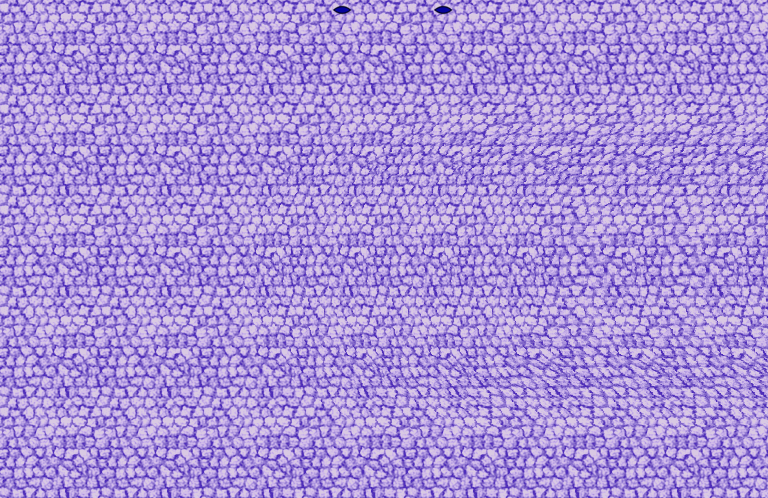
This pattern is drawn by a Shadertoy shader. Its source:

```glsl
const vec2 TILE = vec2(0.2048, 0.2028);      // repeat size, in canvas heights
const vec2 STONES = vec2(9.0, 10.0);         // stones per repeat
const vec2 JITTER = vec2(0.66, 0.50);        // scatter of stone centres
const float JOINT_INNER = -0.02;             // joint ramp, in stone units
const float JOINT_OUTER = 0.25;
const float JOINT_TONE = 0.17;
const float JOINT_FADING = 0.62;
const float STONE_TONE = 0.83;
const float CORNER_ROUNDING = 0.07;
const float RAGGEDNESS = 0.20;
const vec2 DOME_CENTER = vec2(0.884, 0.468); // hidden relief
const vec2 DOME_RADIUS = vec2(0.38, 0.33);
const float DOME_DEPTH = 0.036;
const float DEPTH_LEVELS = 18.0;
const float TEAR_AMOUNT = 0.7;
const float STONE_VARIATION = 0.24;
const float CLOUD_AMOUNT = 0.24;
const float GRAIN_AMOUNT = 0.52;
const float GRAIN_CELLS = 44.0;
const vec2 PATCH_CENTER = vec2(0.49, 0.79);  // pale stones within a repeat
const vec2 GUIDE_START = vec2(0.687, 0.980);
const float GUIDE_SPACING = 0.2030;
const vec2 GUIDE_SIZE = vec2(0.0185, 0.0080);
const vec3 GUIDE_BLUE = vec3(0.03, 0.02, 0.62);
const vec3 GUIDE_RIM = vec3(0.01, 0.01, 0.08);
const vec3 PALETTE[6] = vec3[6](
    vec3(0.31, 0.18, 0.73), vec3(0.46, 0.35, 0.76), vec3(0.56, 0.46, 0.82),
    vec3(0.68, 0.59, 0.87), vec3(0.80, 0.71, 0.92), vec3(0.85, 0.79, 0.89));
const float TAU = 6.28318;

vec2 hash2(vec2 p) {
    vec3 q = fract(vec3(p.xyx) * vec3(0.1031, 0.1030, 0.0973));
    q += dot(q, q.yzx + 33.33);
    return fract((q.xx + q.yz) * q.zy);
}

float cornerGradient(vec2 cell, vec2 offset, vec2 period) {
    float angle = TAU * hash2(mod(cell, period) + 7.0).x;
    return dot(vec2(cos(angle), sin(angle)), offset);
}

// Gradient noise that wraps after the given period
float gradientNoise(vec2 p, vec2 period) {
    vec2 i = floor(p), f = fract(p);
    vec2 w = f * f * (3.0 - 2.0 * f), e = vec2(1.0, 0.0);
    return mix(
        mix(cornerGradient(i, f, period), cornerGradient(i + e, f - e, period), w.x),
        mix(cornerGradient(i + e.yx, f - e.yx, period),
            cornerGradient(i + 1.0, f - 1.0, period), w.x), w.y);
}

float tileNoise(vec2 tileUv, float cells) {
    return gradientNoise(tileUv * cells, vec2(cells));
}

// Stepped dome whose contours are torn along horizontal lines
float reliefDepth(vec2 p) {
    float r = length((p - DOME_CENTER) / DOME_RADIUS);
    float height = 1.0 - smoothstep(0.55, 1.1, r);
    float tear = gradientNoise(p * vec2(14.0, 110.0), vec2(256.0));
    tear *= TEAR_AMOUNT * smoothstep(0.0, 0.1, height);
    return DOME_DEPTH * max(floor(height * DEPTH_LEVELS + tear + 0.5), 0.0) / DEPTH_LEVELS;
}

// Walk left, one repeat at a time, to the first strip
vec2 traceToStrip(vec2 p) {
    for (int i = 0; i < 16; i++) {
        if (p.x < TILE.x) break;
        p.x -= TILE.x - reliefDepth(p);
    }
    return p;
}

vec2 stoneCenter(vec2 cell) {
    vec2 scatter = hash2(mod(cell, STONES) + 19.0) - 0.5;
    return cell + 0.5 + vec2(0.5 * mod(cell.y, 2.0), 0.0) + JITTER * scatter;
}

float smoothMin(float a, float b, float k) {
    float h = max(k - abs(a - b), 0.0) / k;
    return min(a, b) - 0.25 * h * h * k;
}

// x: distance to the joint, y: random value of the stone, zw: offset from its centre
vec4 stoneField(vec2 p) {
    vec2 base = floor(p), nearest = vec2(0.0), id = base;
    float best = 9.0;
    for (int j = -2; j <= 2; j++)
    for (int i = -2; i <= 2; i++) {
        vec2 cell = base + vec2(i, j), d = stoneCenter(cell) - p;
        if (dot(d, d) < best) { best = dot(d, d); nearest = d; id = cell; }
    }
    float edge = 1.0;
    for (int j = -2; j <= 2; j++)
    for (int i = -2; i <= 2; i++) {
        vec2 d = stoneCenter(id + vec2(i, j)) - p;
        if (i != 0 || j != 0)
            edge = smoothMin(edge, dot(0.5 * (d + nearest), normalize(d - nearest)), CORNER_ROUNDING);
    }
    return vec4(edge, hash2(mod(id, STONES) + 53.0).y, -nearest);
}

vec3 paletteRamp(float tone) {
    float t = clamp(tone, 0.0, 1.0) * 5.0;
    int i = min(int(t), 4);
    return mix(PALETTE[i], PALETTE[i + 1], t - float(i));
}

void mainImage(out vec4 fragColor, in vec2 fragCoord) {
    vec2 p = fragCoord / iResolution.y;
    float pixel = 1.0 / iResolution.y;
    vec2 tileUv = traceToStrip(p) / TILE;

    // Ragged stones with joints that fade in places
    vec2 ragged = vec2(tileNoise(tileUv, 27.0), tileNoise(tileUv + 0.37, 27.0));
    vec4 stone = stoneField(tileUv * STONES + RAGGEDNESS * ragged);
    float face = STONE_TONE + STONE_VARIATION * (stone.y - 0.5);
    face += 0.28 * dot(stone.zw, vec2(-0.7, 0.7));
    float joint = JOINT_TONE + JOINT_FADING * tileNoise(tileUv, 16.0);
    float tone = mix(joint, face, smoothstep(JOINT_INNER, JOINT_OUTER, stone.x));
    tone += GRAIN_AMOUNT * tileNoise(tileUv, GRAIN_CELLS);

    // Clouding, pale patch and faint dark band of each repeat
    vec2 fromPatch = fract(tileUv - PATCH_CENTER + 0.5) - 0.5;
    tone += CLOUD_AMOUNT * tileNoise(tileUv, 6.0);
    tone += 0.03 * cos(TAU * fromPatch.y) + 0.20 * exp(-90.0 * dot(fromPatch, fromPatch));
    vec3 color = paletteRamp(tone);

    // Lens-shaped viewing guides
    for (int i = 0; i < 2; i++) {
        vec2 q = (p - GUIDE_START - vec2(float(i) * GUIDE_SPACING, 0.0)) / GUIDE_SIZE;
        float lens = (abs(q.y) - 1.0 + q.x * q.x) * GUIDE_SIZE.y;
        color = mix(color, GUIDE_RIM, 1.0 - smoothstep(-pixel, pixel, lens));
        color = mix(color, GUIDE_BLUE, 1.0 - smoothstep(-pixel, pixel, lens + 0.0025));
    }
    fragColor = vec4(color, 1.0);
}
```
